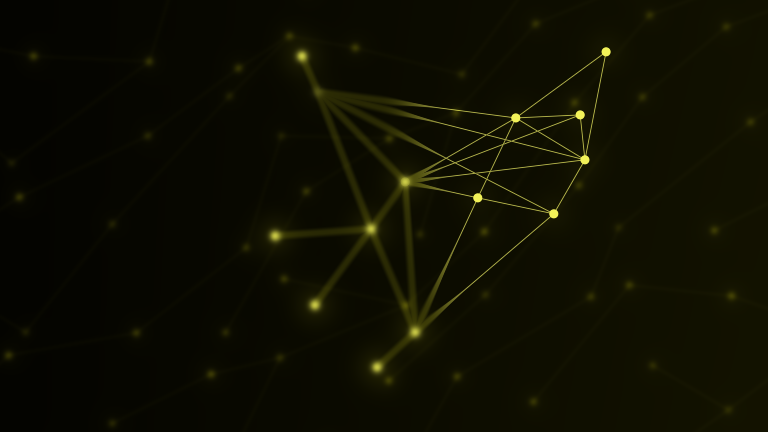
Reproduce this background procedurally as a WebGL 2 fragment shader.

```glsl
#version 300 es
precision highp float;

uniform vec2 u_resolution;
out vec4 fragColor;

// Network corners, in units of the canvas height
const vec2 nodes[14] = vec2[](
    vec2(0.699, 0.870), vec2(0.736, 0.787), vec2(0.938, 0.579), vec2(0.859, 0.470),
    vec2(0.637, 0.454), vec2(0.729, 0.294), vec2(0.961, 0.231), vec2(0.873, 0.150),
    vec2(1.106, 0.542), vec2(1.194, 0.727), vec2(1.343, 0.734), vec2(1.354, 0.630),
    vec2(1.282, 0.505), vec2(1.403, 0.880));

// One walk along every link; links walked twice are drawn once
const int walk[31] = int[](0, 1, 9, 13, 11, 12, 1, 11, 9, 10, 11, 2, 10, 2, 9, 8,
    2, 1, 3, 4, 3, 5, 3, 2, 6, 3, 6, 8, 12, 6, 7);

float hash(vec2 p) {
    return fract(sin(dot(p, vec2(127.1, 311.7))) * 43758.5453);
}

float segmentDistance(vec2 p, vec2 a, vec2 b) {
    vec2 ab = b - a;
    return length(p - a - ab * clamp(dot(p - a, ab) / dot(ab, ab), 0.0, 1.0));
}

// 0 in focus on the right, 1 fully blurred on the left
float defocus(vec2 p) {
    return 1.0 - smoothstep(-0.08, 0.06, p.x - 1.08 + 0.16 * p.y);
}

vec2 scatterPoint(vec2 cell) {
    return (cell + 0.1 + 0.8 * vec2(hash(cell), hash(cell + 37.0))) * 0.2;
}

// Faint far layer: scattered soft dots and the links between them
float farNetwork(vec2 p) {
    vec2 home = floor(p / 0.2);
    float dots = 0.0;
    float links = 0.0;
    for (int y = -1; y <= 1; y++) {
        for (int x = -1; x <= 1; x++) {
            vec2 cell = home + vec2(x, y);
            vec2 a = scatterPoint(cell);
            float d = length(p - a);
            float strength = mix(0.06, 0.16, hash(cell + 11.0));
            dots += strength * (exp(-d * d / 0.00011) + 0.12 * exp(-d * d / 0.0012));
            vec2 turn = hash(cell + 5.0) < 0.5 ? vec2(1.0, 0.0) : vec2(1.0, 1.0);
            float l = segmentDistance(p, a, scatterPoint(cell + turn));
            links = max(links, 0.014 * exp(-l * l / 0.00003));
        }
    }
    return dots + links;
}

void main() {
    vec2 p = gl_FragCoord.xy / u_resolution.y;
    float pixel = 1.0 / u_resolution.y;
    float blur = defocus(p);

    // Dark olive backdrop, lighter to the right
    float side = gl_FragCoord.x / u_resolution.x;
    vec3 color = vec3(1.0, 0.98, 0.02) * (mix(0.014, 0.074, side) - 0.008 * p.y * side);
    color += vec3(1.0, 0.98, 0.08) * farNetwork(p);

    // Links: thin and bright in focus, wide and dim out of focus
    float width = mix(0.0011, 0.008, blur);
    float soft = max(0.6 * pixel, 0.8 * width * blur);
    float link = 0.0;
    for (int i = 0; i < 30; i++) {
        float d = segmentDistance(p, nodes[walk[i]], nodes[walk[i + 1]]);
        link = max(link, 1.0 - smoothstep(width - soft, width + soft, d));
    }
    color += vec3(1.0, 1.0, mix(0.45, 0.12, blur)) * link * mix(0.62, 0.12, sqrt(blur));

    // Nodes: crisp discs in focus, glowing balls out of focus
    for (int i = 0; i < 14; i++) {
        float d = length(p - nodes[i]);
        float b = defocus(nodes[i]);
        float strength = i == 1 ? 0.25 : 1.0;
        float disc = 1.0 - smoothstep(0.0105 - 0.6 * pixel, 0.0105 + 0.6 * pixel, d);
        float ball = 0.75 * exp(-d * d / 0.00016);
        float halo = mix(0.03, 0.07, b) * exp(-d * d / 0.0022);
        color += vec3(1.0, 0.98, 0.05) * halo * strength;
        color = mix(color, vec3(0.95, 0.95, 0.35), mix(disc, ball, b) * strength);
    }

    fragColor = vec4(color, 1.0);
}
```
